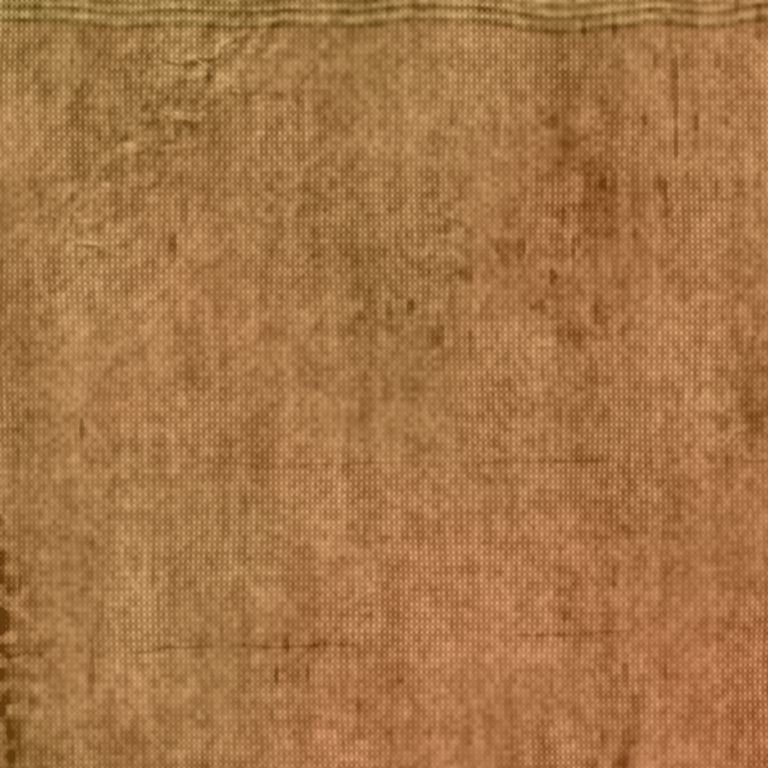
Reproduce this texture procedurally as a Shadertoy shader.

```glsl
// Worn ochre linen: a fine weave with vertical streaks, stains, crumpled creases and a top hem.

float hash(vec2 p) {
    return fract(sin(dot(p, vec2(127.1, 311.7))) * 43758.5453);
}

float noise(vec2 p) {
    vec2 cell = floor(p), f = fract(p);
    f = f * f * (3.0 - 2.0 * f);
    return mix(mix(hash(cell), hash(cell + vec2(1, 0)), f.x),
               mix(hash(cell + vec2(0, 1)), hash(cell + vec2(1, 1)), f.x), f.y);
}

float fbm(vec2 p) {
    float sum = 0.0, amp = 0.5;
    for (int i = 0; i < 4; i++) {
        sum += amp * noise(p);
        p = mat2(1.6, 1.2, -1.2, 1.6) * p + 7.3;
        amp *= 0.5;
    }
    return sum / 0.9375;
}

// Soft round blob, 1 at its centre
float blob(vec2 p, vec2 centre, vec2 radius) {
    vec2 d = (p - centre) / radius;
    return exp(-dot(d, d));
}

// Height of the crumpled cloth: sharp folds along the noise contours
float folds(vec2 p) {
    p += 0.02 * vec2(noise(p * 30.0), noise(p * 30.0 + 9.0));
    return 1.0 - abs(2.0 * fbm(p * 24.0) - 1.0);
}

// Interlaced threads, slightly bent and uneven
float weave(vec2 p) {
    vec2 bend = 0.006 * vec2(noise(p * vec2(14, 9)), noise(p * vec2(9, 14) + 5.0));
    vec2 thread = sin(6.2832 * (p + bend) * vec2(142, 134));
    float uneven = 0.4 + 1.2 * noise(p * 11.0 + 3.0);
    return uneven * (0.11 * thread.x + 0.05 * thread.y + 0.12 * thread.x * thread.y);
}

// Thin dark weft line that fades in and out along its length
float weftLine(vec2 p, float height, float slope) {
    float d = p.y - height - slope * p.x - 0.006 * (noise(p.xx * 22.0 + height) - 0.5);
    return exp(-d * d / 0.000008) * smoothstep(0.3, 0.7, noise(vec2(p.x * 14.0, height * 90.0)));
}

void mainImage(out vec4 fragColor, in vec2 fragCoord) {
    vec2 uv = fragCoord / iResolution.xy;

    // Weave and thread grain
    float tone = 0.575 + weave(uv) * smoothstep(250.0, 450.0, iResolution.y);
    tone += 0.42 * (noise(uv * vec2(170, 150)) - 0.5);
    tone += 0.28 * (noise(uv * vec2(85, 70) + 31.0) - 0.5);

    // Broad mottling and streaks along the warp and weft
    tone += 0.45 * (fbm(uv * vec2(9, 6)) - 0.5);
    tone += 0.24 * (noise(uv * vec2(48, 5) + 11.0) - 0.5);
    tone += 0.18 * (noise(uv * vec2(110, 12)) - 0.5);
    tone += 0.12 * (noise(uv * vec2(8, 85) + 4.0) - 0.5);

    // Stains in vertical runs, and the worn lower left edge
    float stain = blob(uv, vec2(0.77, 0.80), vec2(0.05, 0.12))
                + 0.8 * blob(uv, vec2(0.76, 0.56), vec2(0.03, 0.09))
                + 0.7 * blob(uv, vec2(0.24, 0.60), vec2(0.018, 0.12))
                + 0.6 * blob(uv, vec2(0.09, 0.92), vec2(0.06, 0.08))
                + 0.7 * blob(uv, vec2(0.98, 0.48), vec2(0.03, 0.06));
    tone -= 0.65 * stain * smoothstep(0.3, 0.75, fbm(uv * vec2(34, 20)));
    float wornEdge = exp(-uv.x * 45.0) * smoothstep(0.36, 0.2, uv.y);
    tone -= 1.1 * wornEdge * smoothstep(0.25, 0.65, noise(uv * 65.0));

    // Dark slits between the threads
    float slits = smoothstep(0.74, 0.95, noise(uv * vec2(75, 25) + 17.0));
    tone -= 0.5 * slits * smoothstep(0.42, 0.65, fbm(uv * 5.0 + 2.0));
    tone -= 0.3 * (weftLine(uv, 0.147, 0.035) + 0.7 * weftLine(uv, 0.39, 0.012));

    // Crumpled creases, lit from the upper left
    float crumple = blob(uv, vec2(0.28, 0.92), vec2(0.09, 0.09))
                  + blob(uv, vec2(0.18, 0.83), vec2(0.08, 0.07))
                  + blob(uv, vec2(0.11, 0.69), vec2(0.07, 0.08))
                  + 0.8 * blob(uv, vec2(0.58, 0.69), vec2(0.04, 0.05))
                  + 0.5 * blob(uv, vec2(0.44, 0.72), vec2(0.08, 0.09))
                  + 0.6 * blob(uv, vec2(0.97, 0.48), vec2(0.05, 0.07))
                  + 0.5 * blob(uv, vec2(0.48, 0.22), vec2(0.03, 0.12))
                  + 0.4 * blob(uv, vec2(0.08, 0.44), vec2(0.05, 0.04));
    float relief = folds(uv) - folds(uv + vec2(-0.004, 0.005));
    tone += (0.08 + 0.95 * min(crumple, 1.0)) * relief * 1.5;

    // Hem: wavy ridges running along the top
    float sag = 0.014 * smoothstep(0.88, 0.72, uv.x) * smoothstep(0.6, 0.74, uv.x);
    float hemY = uv.y + sag + 0.012 * (noise(vec2(uv.x * 13.0, 2.0)) - 0.5);
    float hem = smoothstep(0.962, 0.975, hemY);
    tone += hem * (0.2 * sin(hemY * 400.0) + 0.4 * (noise(uv * vec2(45, 150)) - 0.5));
    tone -= 0.28 * exp(-pow((hemY - 0.968) / 0.004, 2.0));
    tone -= 0.25 * exp(-pow((hemY - 0.988) / 0.003, 2.0));

    // Ochre ramp, olive towards the upper left and rosier to the right
    tone = clamp(tone, -0.35, 1.25);
    vec3 color = mix(vec3(0.50, 0.32, 0.14), vec3(0.77, 0.58, 0.39), tone);
    float warmth = 0.9 * (uv.x - 0.5) - 0.7 * (uv.y - 0.5) + 1.2 * (fbm(uv * 4.0 + 8.0) - 0.5);
    warmth -= 0.5 * hem + 0.3 * min(crumple, 1.0) - 0.1;
    color += warmth * vec3(0.04, -0.018, 0.005);
    fragColor = vec4(clamp(color, 0.0, 1.0), 1.0);
}
```
